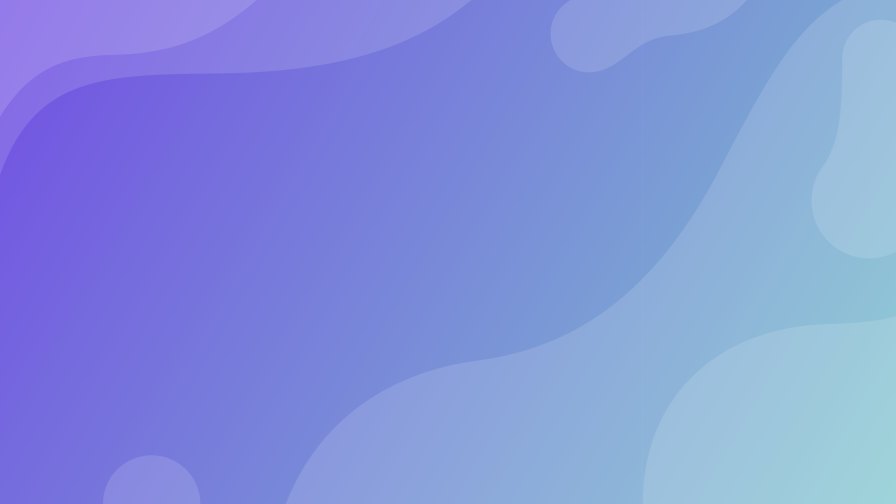
Reproduce this background procedurally as a Shadertoy shader.

```glsl
// Soft violet-to-teal diagonal gradient under translucent white waves and blobs.
// Wave edges are cubic Bezier curves solved by bisection into signed distances;
// blobs join circles with a curved neck. Coordinates span 16 by 9 units.

// Signed distance to a curve running left to right, positive above it.
float above(vec2 p, vec2 a, vec2 b, vec2 c, vec2 d) {
    float lo = 0.0, hi = 1.0;
    vec2 point, tangent;
    for (int i = 0; i < 16; i++) {
        float t = 0.5 * (lo + hi), s = 1.0 - t;
        point = s*s*s*a + 3.0*s*s*t*b + 3.0*s*t*t*c + t*t*t*d;
        tangent = s*s*(b - a) + 2.0*s*t*(c - b) + t*t*(d - c);
        if (point.x < p.x) lo = t; else hi = t;
    }
    tangent = normalize(tangent);
    vec2 offset = p - point;
    return tangent.x * offset.y - tangent.y * offset.x;
}

// Positive inside the circle.
float disc(vec2 p, vec2 center, float radius) {
    return radius - length(p - center);
}

// Two nested waves in the upper left corner.
float outerWave(vec2 p) {
    vec2 join = vec2(3.854, 7.688);
    return p.x < join.x
        ? above(p, vec2(0, 5.875), vec2(0.625, 7.646), vec2(1.875, 7.667), join)
        : above(p, join, vec2(5.833, 7.708), vec2(7.292, 8.063), vec2(8.417, 9));
}

float innerWave(vec2 p) {
    vec2 join = vec2(2.021, 8.021);
    return p.x < join.x
        ? above(p, vec2(0, 6.917), vec2(0.583, 7.854), vec2(1.25, 8.0), join)
        : above(p, join, vec2(3.125, 8.042), vec2(3.854, 8.375), vec2(4.583, 9));
}

// Large wave climbing from the lower edge to the upper right.
float risingWave(vec2 p) {
    vec2 shelf = vec2(8.542, 2.563), slope = vec2(12.875, 6.021);
    if (p.x < shelf.x)
        return -above(p, vec2(5.104, 0), vec2(5.729, 1.604), vec2(7.083, 2.375), shelf);
    if (p.x < slope.x)
        return -above(p, shelf, vec2(10.208, 2.792), vec2(11.667, 3.688), slope);
    return -above(p, slope, vec2(13.646, 7.5), vec2(14.167, 8.479), vec2(15.042, 9));
}

// Rounded hill in the lower right corner.
float cornerHill(vec2 p) {
    vec2 join = vec2(14.688, 3.208);
    return p.x < join.x
        ? -above(p, vec2(11.479, 0), vec2(11.479, 1.917), vec2(12.813, 3.125), join)
        : -above(p, join, vec2(15.25, 3.229), vec2(15.625, 3.25), vec2(16, 3.354));
}

// Drop hanging from the upper edge.
float topBlob(vec2 p) {
    vec2 start = vec2(10.792, 7.760), join = vec2(11.958, 8.365);
    float neck = p.x < join.x
        ? above(p, start, vec2(11.208, 7.938), vec2(11.417, 8.313), join)
        : above(p, join, vec2(12.604, 8.417), vec2(13.021, 8.646), vec2(13.333, 9));
    return max(disc(p, vec2(10.52, 8.396), 0.688), min(neck, p.x - start.x));
}

// Pear against the right edge; its neck curve runs upward, so axes are swapped.
float sideBlob(vec2 p) {
    vec2 low = vec2(5.979, 14.667), high = vec2(7.958, 15.042);
    float neck = above(p.yx, low, vec2(6.417, 14.958), vec2(6.813, 15.042), high);
    neck = min(neck, min(p.y - low.x, high.x - p.y));
    float ends = max(disc(p, vec2(15.729, 7.958), 0.688), disc(p, vec2(15.521, 5.417), 1.03));
    return max(ends, neck);
}

// Lay a thin white veil over the inside of a shape.
void veil(inout vec3 color, float inside) {
    float edge = 6.5 / iResolution.y;
    color = mix(color, vec3(1), 0.13 * smoothstep(-edge, edge, inside));
}

void mainImage(out vec4 fragColor, in vec2 fragCoord) {
    vec2 p = fragCoord / iResolution.xy * vec2(16, 9);

    // Diagonal gradient from the upper left to the lower right.
    float along = dot(vec2(p.x, 9.0 - p.y), vec2(0.866, 0.5)) / 18.36;
    vec3 violet = vec3(0.447, 0.31, 0.89), teal = vec3(0.5, 0.775, 0.805);
    vec3 color = mix(violet, teal, along);

    veil(color, outerWave(p));
    veil(color, innerWave(p));
    veil(color, risingWave(p));
    veil(color, cornerHill(p));
    veil(color, topBlob(p));
    veil(color, sideBlob(p));
    veil(color, disc(p, vec2(2.708, 0), 0.87));

    fragColor = vec4(color, 1);
}
```
